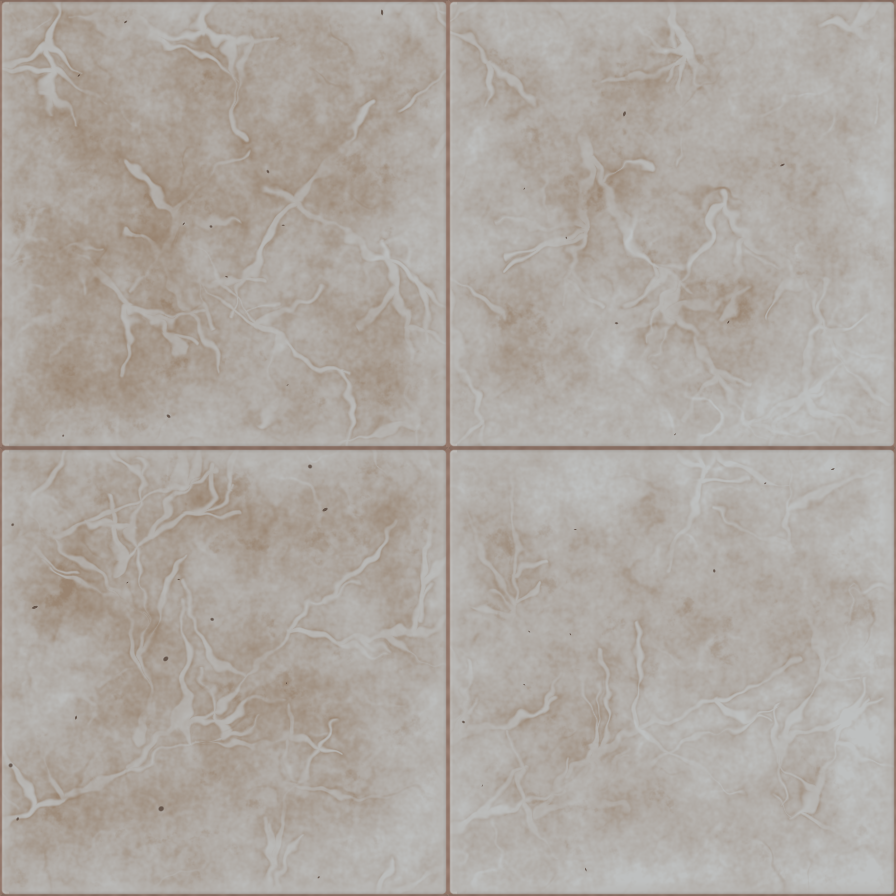
Give the GLSL for this texture, as a Shadertoy shader.

```glsl
// Glazed ceramic floor tiles, two by two, with pale ragged veins on mottled warm stone.
// Each tile seeds its own warped vein segments, fbm clouds and dark specks, summed into
// one tone that runs from stain to pale; a rounded box cuts out the thin grout.
#define TILES 2.0
#define GROUT 0.0044       // half joint width, in tile units
#define CORNER 0.009       // corner radius of a tile
#define VEIN_GRID 3        // trunk roots per tile side
#define GROUP 6            // one trunk and its branches
#define VEIN_WIDTH 0.0085
#define SPECK_CELLS 9.0
#define CLOUDS 1.15        // contrast of the mottling
#define DRIFT 0.75         // slow change of tone across the floor

const vec3 STAIN = vec3(0.615, 0.543, 0.475);
const vec3 STONE = vec3(0.686, 0.662, 0.638);
const vec3 PALE  = vec3(0.740, 0.745, 0.742);
const vec3 JOINT = vec3(0.575, 0.465, 0.415);
const vec3 SPECK = vec3(0.330, 0.260, 0.220);

vec2 hash2(vec2 p) {
    vec3 q = fract(p.xyx * vec3(0.1031, 0.1030, 0.0973));
    q += dot(q, q.yzx + 33.33);
    return fract((q.xx + q.yz) * q.zy);
}

float corner(vec2 cell, vec2 offset) { return dot(hash2(cell) * 2.0 - 1.0, offset); }

// Gradient noise, roughly -0.7 to 0.7
float noise(vec2 p) {
    vec2 i = floor(p), f = p - i, u = f * f * f * (f * (f * 6.0 - 15.0) + 10.0);
    vec2 e = vec2(1.0, 0.0);
    return mix(mix(corner(i, f), corner(i + e, f - e), u.x),
               mix(corner(i + e.yx, f - e.yx), corner(i + 1.0, f - 1.0), u.x), u.y);
}

float fbm(vec2 p) {
    float sum = 0.0, amp = 0.7;
    for (int i = 0; i < 5; i++, amp *= 0.66) {
        sum += amp * noise(p);
        p = mat2(1.6, 1.2, -1.2, 1.6) * p + 7.3;
    }
    return sum;
}

vec2 noise2(vec2 p) { return vec2(noise(p), noise(p + 41.7)); }
mat2 rotation(float a) { return mat2(cos(a), sin(a), -sin(a), cos(a)); }

// Signed distance to the nearest vein: trunks on a jittered grid, leaning one way, with branches
float veinDistance(vec2 p, float seed, float lean, float ragged) {
    float d = 1.0;
    vec2 root = vec2(0.0), trunk = vec2(1.0), start, reach;
    for (int i = 0; i < VEIN_GRID * VEIN_GRID * GROUP; i++) {
        vec2 a = hash2(vec2(float(i) + 3.0, seed));
        vec2 b = hash2(vec2(float(i) + 67.0, seed + 19.0));
        int cell = i / GROUP;
        if (i % GROUP == 0) {
            root = (vec2(cell % VEIN_GRID, cell / VEIN_GRID) + a) / float(VEIN_GRID);
            trunk = rotation(lean + 1.8 * (b.x - 0.5)) * vec2(mix(0.3, 0.65, b.y), 0.0);
            reach = trunk;
            start = root - 0.5 * reach;
        } else {
            float turn = mix(0.35, 1.5, b.x) * (a.y < 0.5 ? -1.0 : 1.0);
            start = root + trunk * (a.x - 0.5);
            reach = rotation(turn) * trunk * mix(0.15, 0.55, b.y);
        }
        float t = clamp(dot(p - start, reach) / dot(reach, reach), 0.0, 1.0);
        d = min(d, length(p - start - reach * t) - VEIN_WIDTH * ragged * (1.0 - 0.4 * t));
    }
    return d;
}

// Coverage of sparse, randomly turned dark flecks
float speckMask(vec2 p, float seed, float px) {
    vec2 cell = floor(p * SPECK_CELLS);
    vec2 a = hash2(cell + seed), b = hash2(cell + seed + 53.0);
    vec2 r = p - (cell + 0.2 + 0.6 * b) / SPECK_CELLS;
    r = rotation(a.y * 6.28) * r * vec2(1.0, mix(1.0, 2.6, b.x));
    float size = mix(0.002, 0.0065, b.y * b.y);
    return step(0.86, a.x) * (1.0 - smoothstep(-px, px, length(r) - size));
}

void mainImage(out vec4 fragColor, in vec2 fragCoord) {
    vec2 uv = fragCoord / iResolution.xy;
    vec2 tile = floor(uv * TILES), p = fract(uv * TILES);
    float px = TILES / iResolution.y;
    float seed = 11.0 + tile.x * 37.0 + tile.y * 83.0;
    vec2 q = p + seed, box = abs(p - 0.5) - 0.5 + GROUT + CORNER;
    float edge = length(max(box, 0.0)) + min(max(box.x, box.y), 0.0) - CORNER;

    // Stone tone: clouds, blotches and grain, paler toward border and one side of the floor
    float cloud = fbm(q * 4.0), blotch = fbm(q * 12.0 + 23.0);
    float grain = noise(q * 48.0) + noise(q * 95.0);
    float tone = CLOUDS * cloud + 0.65 * blotch + 0.36 * grain;
    tone += 0.5 * smoothstep(-0.2, 0.0, edge) - 0.06;
    tone += DRIFT * (uv.x - 0.5 - 0.3 * (uv.y - 0.5));
    tone -= 0.7 * smoothstep(0.2, 0.6, blotch - 0.4 * cloud);

    // Raised veins: pale core, brown glaze pooled along the rim
    vec2 warped = p + 0.075 * noise2(q * 4.0) + 0.036 * noise2(q * 12.0)
                + 0.02 * noise2(q * 30.0);
    float lean = tile.y < 0.5 ? 0.85 : -0.75;
    float vein = veinDistance(warped, seed, lean, 0.9 + 1.7 * noise(q * 14.0 + 5.0));
    float strength = clamp(0.55 + 1.4 * noise(q * 6.0 + 90.0), 0.1, 1.0);
    float core = 1.0 - smoothstep(-0.003 - px, 0.002 + px, vein);
    float rim = exp(-max(vein, 0.0) / 0.009) * (1.0 - core);
    tone -= 0.8 * rim * strength;
    tone = mix(tone, 0.72 + 0.35 * tone, core * strength);

    // Curled wrinkles in the glaze, dark or pale by region
    float wrinkle = 1.0 - smoothstep(0.0, 0.07, abs(noise(warped * 9.0 + seed)));
    tone += 1.1 * wrinkle * noise(q * 6.0 + 31.0);
    tone = clamp(tone, -1.2, 1.1);
    vec3 color = mix(STONE, tone < 0.0 ? STAIN : PALE, abs(tone));

    // Smooth border, specks, lit and shaded lips, then grout
    color = mix(color, mix(STONE, PALE, 0.5), 0.45 * smoothstep(-0.03, -0.01, edge));
    color = mix(color, SPECK, 0.8 * speckMask(p, seed, px));
    color += smoothstep(-0.008, -0.002, edge) * (p.x < 0.02 ? 0.025 : -0.03);
    vec3 joint = JOINT * (box.y > box.x ? 0.92 : 1.0) + 0.06 * noise(uv * 90.0);
    color = mix(color, joint, smoothstep(-px, px, edge));
    fragColor = vec4(color, 1.0);
}
```
